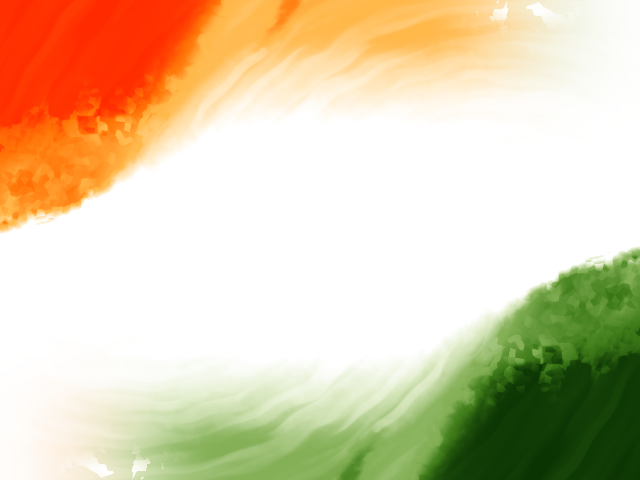
This background is drawn by a Shadertoy shader. Its source:

```glsl
// Two sweeping watercolour waves, orange above and green below, around a white centre.

vec2 hash2(vec2 c) {
    return fract(sin(vec2(dot(c, vec2(127.1, 311.7)), dot(c, vec2(269.5, 183.3)))) * 43758.5);
}

// Cellular noise centred on zero; higher sharpness gives flatter patches
float flakes(vec2 p, float sharpness) {
    vec2 cell = floor(p);
    float sum = 0.0, weight = 0.0;
    for (int j = -1; j <= 1; j++)
    for (int i = -1; i <= 1; i++) {
        vec2 id = cell + vec2(i, j);
        vec2 d = id + hash2(id) - p;
        float w = exp(-sharpness * dot(d, d));
        sum += w * hash2(id + 17.0).x;
        weight += w;
    }
    return sum / weight - 0.5;
}

// Pigment strength of one wave; x runs along it, y is the depth from its outer border
float pigment(vec2 p) {
    vec2 warped = p + 0.003 * sin(p.yx * 41.0 + 2.0 * sin(p * 23.0));
    vec2 d = warped - vec2(1.06, 0.66);
    vec2 arc = vec2(length(d * vec2(1.0, 1.05)), atan(d.y, d.x));
    float broad = flakes(arc * vec2(17.0, 1.7), 7.0);
    float fine = flakes(arc * vec2(52.0, 4.0) + 5.0, 9.0);
    float brush = 0.65 * broad + 0.5 * fine;
    float speckle = flakes(warped * 30.0, 14.0) + 0.6 * flakes(warped * 70.0 + 9.0, 18.0);

    // Inner border: crisp at the crest, dissolving along the tail
    float tail = smoothstep(0.15, 0.6, p.x);
    float border = 0.255 + 0.222 * (1.0 - smoothstep(0.0, 0.6, p.x)) + 0.04 * smoothstep(0.8, 1.3, p.x);
    border += mix(0.016, 0.01, tail) * speckle + 0.05 * brush * tail;
    float cover = clamp((border - p.y) / mix(0.022, 0.21, tail), 0.0, 1.0);

    // Pale band, then a fuller sweep that fades along the tail
    float across = p.x - 0.47 + 0.62 * p.y + 0.04 * brush;
    float tone = mix(0.34, 0.47, smoothstep(0.05, 0.2, across));
    tone *= 1.0 - 0.72 * smoothstep(0.7, 1.18, p.x);
    tone *= 1.0 - 0.8 * smoothstep(1.12, 1.34, p.x);
    tone *= 1.0 + 0.5 * brush;
    float ridge = (across - 0.14 + 0.012 * speckle) / 0.018;
    tone += 0.2 * exp(-ridge * ridge) * (1.0 - smoothstep(0.04, 0.17, p.y));

    // Mottled crest and the saturated body behind it
    float crest = 1.0 - smoothstep(-0.07, 0.07, across + 0.04 * speckle);
    tone = mix(tone, 0.6 + 0.17 * speckle + 0.12 * brush, crest);
    float body = 1.0 - smoothstep(-0.09, 0.04, across + 0.02 * speckle);
    body *= 1.0 - smoothstep(-0.05, 0.06, p.y - 0.3 + 0.3 * p.x + 0.07 * speckle);
    tone = mix(tone, 0.9 + 0.1 * brush, body);

    // Light plume where the crest breaks into the body
    vec2 plume = (p - vec2(0.24, 0.27)) / vec2(0.09, 0.05);
    tone -= 0.2 * exp(-dot(plume, plume)) * smoothstep(-0.2, 0.3, speckle);

    // Bare flecks near the outer end of the sweep
    vec2 spot = (p - vec2(1.09, 0.02)) / vec2(0.09, 0.03);
    float bare = smoothstep(0.05, 0.12, speckle) * exp(-dot(spot, spot));
    return tone * cover * (1.0 - bare);
}

vec3 ramp(float t, vec3 pale, vec3 middle, vec3 strong, vec3 deep) {
    vec3 c = mix(vec3(1.0), pale, smoothstep(-0.02, 0.18, t) * step(0.0001, t) - 0.028 * step(0.0001, t));
    c = mix(c, middle, smoothstep(0.11, 0.43, t));
    c = mix(c, strong, smoothstep(0.43, 0.7, t));
    return mix(c, deep, smoothstep(0.66, 0.95, t));
}

void mainImage(out vec4 fragColor, in vec2 fragCoord) {
    // Stretch to a 4:3 frame so both waves keep their corners
    vec2 p = fragCoord / iResolution.xy * vec2(4.0 / 3.0, 1.0);
    vec2 upper = vec2(p.x, 1.0 - p.y);
    vec2 lower = vec2(4.0 / 3.0 - p.x, p.y);

    // Each tail takes a hint of the opposite hue
    vec3 peach = vec3(1.0, 0.91, 0.75), mint = vec3(0.87, 0.92, 0.77);
    vec3 upperPale = mix(peach, vec3(0.93, 0.94, 0.86), smoothstep(0.95, 1.25, upper.x));
    vec3 lowerPale = mix(mint, vec3(0.99, 0.91, 0.82), smoothstep(0.95, 1.25, lower.x));

    vec3 orange = ramp(pigment(upper), upperPale, vec3(1.0, 0.72, 0.29),
                       vec3(1.0, 0.46, 0.03), vec3(1.0, 0.16, 0.0));
    vec3 green = ramp(pigment(lower), lowerPale, vec3(0.52, 0.69, 0.34),
                      vec3(0.25, 0.49, 0.1), vec3(0.04, 0.2, 0.01));
    fragColor = vec4(orange * green, 1.0);
}
```
